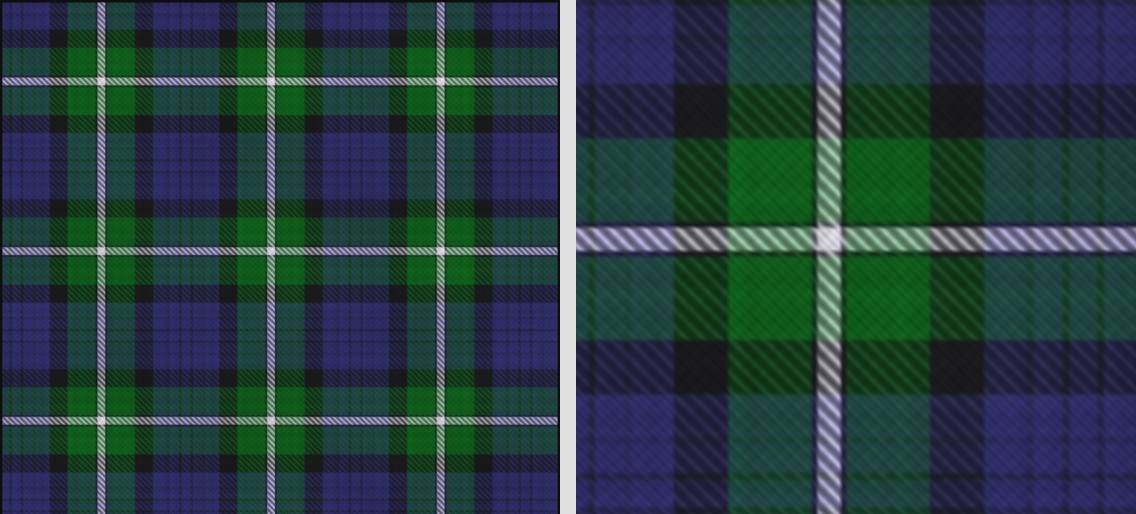
Left: the whole. Right: its middle third, enlarged.
This pattern is drawn by a WebGL 1 fragment shader. Its source:

```glsl
precision highp float;
// Softly woven twill tartan: green, black and blue bands with white overchecks.
uniform vec2 u_resolution;

const float TAU = 6.2831853;
const vec3 LUMA = vec3(0.299, 0.587, 0.114);

// Lengths in canvas widths
const float SETT = 0.3030;                  // one repeat of the stripes
const vec2 CROSSING = vec2(0.1810, 0.7725); // centre of one white crossing
const float EDGE_WIDTH = 0.0042;            // dark rim of the cloth

// Stripe limits, in setts from the white line
const float WHITE_END = 0.023;
const float GUARD_END = 0.034;
const float GREEN_END = 0.198;
const float BLACK_END = 0.305;
const float PAIR_LINE = 0.466;
const float FAINT_LINE = 0.395;
const float LINE_HALF = 0.007;
const float STRIPE_BLUR = 0.006;

// Weave
const float TWILLS = 30.0;      // diagonal ribs per sett
const float TWILL_DEPTH = 0.25; // brightness swing between warp and weft
const float CREASE = 0.10;
const float DIP = 0.05;
const float THREAD_WEAR = 0.07;
const float CLOTH_WEAR = 0.04;

const vec3 WHITE = vec3(0.84, 0.83, 0.87);
const vec3 GREEN = vec3(0.060, 0.365, 0.105);
const vec3 BLACK = vec3(0.100, 0.100, 0.110);
const vec3 BLUE = vec3(0.185, 0.178, 0.405);
const vec3 RIM = vec3(0.055, 0.055, 0.065);

// Antialiased thin line around a position
float thinLine(float d, float centre, float soft) {
  return 1.0 - smoothstep(LINE_HALF - soft, LINE_HALF + soft, abs(d - centre));
}

// Dye of the thread at position t, mirrored about the white line
vec3 threadColour(float t, float soft) {
  float d = abs(fract(t + 0.5) - 0.5);
  vec3 c = mix(WHITE, BLACK, smoothstep(WHITE_END - soft, WHITE_END + soft, d));
  c = mix(c, GREEN, smoothstep(GUARD_END - soft, GUARD_END + soft, d));
  c = mix(c, BLACK, smoothstep(GREEN_END - soft, GREEN_END + soft, d));
  c = mix(c, BLUE, smoothstep(BLACK_END - soft, BLACK_END + soft, d));
  float lines = 0.65 * thinLine(d, PAIR_LINE, soft)
              + 0.30 * thinLine(d, FAINT_LINE, soft);
  return mix(c, BLACK, lines);
}

// Layered sines: uneven yarn thickness across the threads
float yarnWear(float t) {
  return 0.5 * sin(TAU * t * 15.0) + 0.3 * sin(t * 61.7 + 1.3)
       + 0.2 * sin(t * 137.3 + 2.1);
}

// Slow blotches over the whole cloth
float clothWear(vec2 q) {
  return sin(q.x * 4.1 + 1.7 * sin(q.y * 2.3))
       * sin(q.y * 5.3 + 1.4 * sin(q.x * 3.1 + 0.8));
}

void main() {
  vec2 p = gl_FragCoord.xy / u_resolution.x;
  float pixel = 1.0 / u_resolution.x;
  vec2 q = (p - CROSSING) / SETT;
  float soft = max(STRIPE_BLUR, 0.75 * pixel / SETT);

  // Hues of warp and weft blend evenly; the twill swings only brightness
  vec3 warp = threadColour(q.x, soft) * (1.0 + THREAD_WEAR * yarnWear(q.x));
  vec3 weft = threadColour(q.y, soft) * (1.0 + THREAD_WEAR * yarnWear(q.y));
  float rib = sin(TAU * TWILLS * (q.x + q.y));
  vec3 cloth = 0.5 * (warp + weft);
  float blendLuma = dot(cloth, LUMA);
  float swing = dot(warp - weft, LUMA) * TWILL_DEPTH * rib;
  float lift = swing / blendLuma;
  cloth = mix(cloth * (1.0 + lift), cloth + swing, 0.4);

  // Shaded creases between ribs and small dips between threads
  float dip = sin(TAU * TWILLS * q.x) * sin(TAU * TWILLS * q.y);
  cloth *= 1.0 - CREASE * (1.0 - abs(rib)) + DIP * dip;
  cloth *= 1.0 + CLOTH_WEAR * clothWear(q);

  // Dark rim on the left, right and top
  float top = u_resolution.y / u_resolution.x;
  float inset = min(min(p.x, 1.0 - p.x), top - p.y);
  float inside = smoothstep(EDGE_WIDTH - pixel, EDGE_WIDTH + pixel, inset);
  gl_FragColor = vec4(mix(RIM, cloth, inside), 1.0);
}
```
